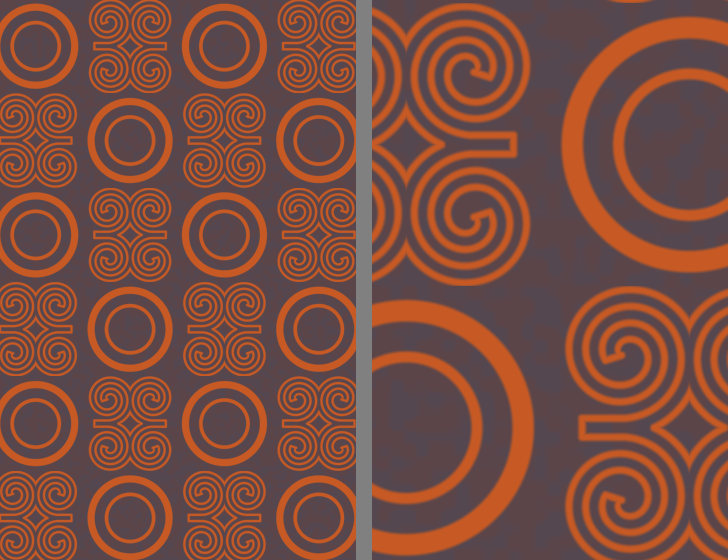
Left, the full canvas; right, a detail of the centre.
Write a WebGL 2 fragment shader that draws this pattern.

```glsl
#version 300 es
precision highp float;
// Checkerboard of double rings and four-horned scroll motifs, orange on plum.
// Each motif is one quadrant folded by symmetry: two parallel Archimedean
// spirals form the horn's outline, and their outer ends form diamond and bar.
uniform vec2 u_resolution;
out vec4 fragColor;

const float TAU = 6.2831853;

float hash(vec2 p) {
    p = fract(p * vec2(0.1031, 0.1137));
    p += dot(p, p.yx + 33.33);
    return fract((p.x + p.y) * p.x * 71.7);
}

float valueNoise(vec2 p) {
    vec2 i = floor(p), f = fract(p);
    f = f * f * (3.0 - 2.0 * f);
    return mix(mix(hash(i), hash(i + vec2(1, 0)), f.x),
               mix(hash(i + vec2(0, 1)), hash(i + vec2(1, 1)), f.x), f.y);
}

float segment(vec2 p, vec2 a, vec2 b) {
    vec2 ab = b - a;
    return length(p - a - ab * clamp(dot(p - a, ab) / dot(ab, ab), 0.0, 1.0));
}

// Point on a spiral; turns run clockwise from the left
vec2 spiralPoint(float turn, float startRadius) {
    float angle = turn * TAU;
    return (startRadius - 23.0 * turn) * vec2(-cos(angle), sin(angle));
}

// Distance to the two rings, minus their half widths
float rings(vec2 p) {
    float r = length(p);
    return min(abs(r - 80.2) - 7.4, abs(r - 48.5) - 3.8);
}

// Distance to the outline of the four horns
float horns(vec2 p) {
    vec2 q = abs(p);
    vec2 d = q - vec2(44.0, 50.5);
    float firstTurn = atan(d.y, -d.x) / TAU;
    float tip = 1.55;
    float dist = 1e3;
    for (int k = 0; k < 3; k++) {
        float turn = firstTurn + float(k);
        vec2 outer = spiralPoint(clamp(turn, -0.19, tip), 49.8);
        vec2 inner = spiralPoint(clamp(turn, -0.25, tip), 38.3);
        dist = min(dist, min(length(d - outer), length(d - inner)));
    }
    // Blunt horn tip
    dist = min(dist, segment(d, spiralPoint(tip, 49.8), spiralPoint(tip, 38.3)));
    // Crossbar and its end
    dist = min(dist, segment(q, vec2(44.0, 6.45), vec2(73.5, 6.45)));
    dist = min(dist, segment(q, vec2(73.5, 6.45), vec2(73.5, 0.0)));
    return dist - 2.5;
}

void main() {
    // The canvas is 1152 units high, measured from the top
    float unitsPerPixel = 1152.0 / u_resolution.y;
    vec2 p = vec2(gl_FragCoord.x, u_resolution.y - gl_FragCoord.y) * unitsPerPixel;

    // Checkerboard cells
    float pitch = 194.1;
    vec2 fromFirst = p - vec2(73.5, 95.0);
    vec2 cell = floor(fromFirst / pitch + 0.5);
    vec2 local = fromFirst - cell * pitch;
    bool isRing = mod(cell.x + cell.y, 2.0) < 0.5;
    float dist = isRing ? rings(local) : horns(local);

    // Soft printed edge and faint mottling of the ground
    float soft = max(1.6, 0.6 * unitsPerPixel);
    float ink = 1.0 - smoothstep(-soft, soft, dist);
    vec3 plum = mix(vec3(0.355, 0.272, 0.288), vec3(0.33, 0.28, 0.315),
                    smoothstep(0.35, 0.8, valueNoise(p / 9.0)));
    vec3 orange = vec3(0.775, 0.35, 0.14);
    fragColor = vec4(mix(plum, orange, ink), 1.0);
}
```
